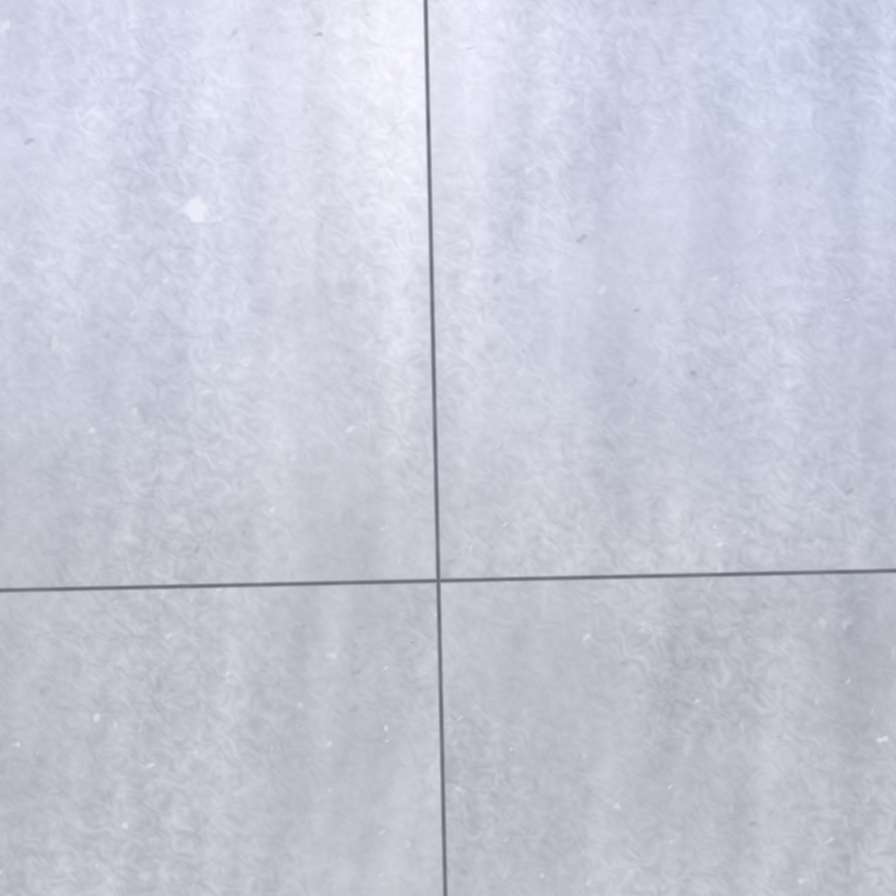
Give the GLSL for this texture, as a three.js fragment shader.

```glsl
// Four pale blue-grey stone tiles meeting at thin, slightly skewed dark joints.
varying vec2 vUv;

#define JOINT_ORIGIN vec2(0.497, 0.341)
#define JOINT_SKEW 0.022
#define JOINT_HALF_WIDTH 0.0021
#define JOINT_SOFTNESS 0.0021
#define STREAK_STRENGTH 0.070
#define CLOUD_STRENGTH 0.045
#define GRAIN_STRENGTH 0.095
#define CHIP_CELLS 34.0
#define CHIP_DENSITY 0.42

const vec3 STONE_LOW = vec3(0.742, 0.748, 0.785);
const vec3 STONE_HIGH = vec3(0.825, 0.843, 0.915);
const vec3 SHEEN = vec3(0.090, 0.070, 0.050);
const vec3 JOINT_COLOR = vec3(0.410, 0.418, 0.460);
const vec3 PALE_CHIP = vec3(0.930, 0.938, 0.975);
const vec3 DARK_CHIP = vec3(0.570, 0.580, 0.620);

vec2 hash2(vec2 p) {
  vec3 q = fract(p.xyx * vec3(0.1031, 0.1030, 0.0973));
  q += dot(q, q.yzx + 33.33);
  return fract((q.xx + q.yz) * q.zy);
}

mat2 rotation(float angle) {
  float c = cos(angle), s = sin(angle);
  return mat2(c, s, -s, c);
}

float cornerSlope(vec2 cell, vec2 corner, vec2 f) {
  float angle = 6.2832 * hash2(cell + corner).x;
  return dot(vec2(cos(angle), sin(angle)), f - corner);
}

// Gradient noise, roughly -0.7 to 0.7
float noise(vec2 p) {
  vec2 i = floor(p), f = fract(p);
  vec2 u = f * f * f * (f * (f * 6.0 - 15.0) + 10.0);
  vec2 e = vec2(1.0, 0.0);
  return mix(mix(cornerSlope(i, e.yy, f), cornerSlope(i, e.xy, f), u.x),
             mix(cornerSlope(i, e.yx, f), cornerSlope(i, e.xx, f), u.x), u.y);
}

float fbm(vec2 p) {
  float sum = 0.0, amplitude = 0.6;
  for (int i = 0; i < 3; i++) {
    sum += amplitude * noise(p);
    p = rotation(0.6) * p * 2.03 + 17.0;
    amplitude *= 0.6;
  }
  return sum;
}

// Scattered soft mineral flecks: x = pale coverage, y = dark coverage
vec2 chips(vec2 p) {
  vec2 g = p * CHIP_CELLS, cover = vec2(0.0);
  float ragged = 0.22 * noise(g * 4.0);
  for (int j = -1; j <= 1; j++) {
    for (int i = -1; i <= 1; i++) {
      vec2 cell = floor(g) + vec2(float(i), float(j));
      vec2 place = hash2(cell + 51.0), kind = hash2(cell + 93.0);
      vec2 d = rotation(0.9 + 2.0 * place.x) * (g - cell - place);
      d.y *= 1.0 + 1.5 * place.y;
      float radius = mix(0.05, 0.20, kind.y * kind.y);
      float mask = 1.0 - smoothstep(-0.12, 0.12, length(d) + ragged - radius);
      mask *= step(kind.x, CHIP_DENSITY);
      float pale = step(kind.x, CHIP_DENSITY * 0.65);
      cover = max(cover, mask * vec2(pale, 1.0 - pale) * mix(0.12, 0.65, place.x * place.x));
    }
  }
  return cover;
}

void main() {
  // Skewed tile frame and a separate stone pattern for each tile
  vec2 p = vUv - JOINT_ORIGIN + JOINT_SKEW * vec2(vUv.y, -vUv.x);
  vec2 tile = step(0.0, p);
  vec2 q = p + tile * vec2(7.3, 11.9) + 20.0;

  // Uneven daylight, cool at the top with a warm sheen beside the joint
  vec3 color = mix(STONE_LOW, STONE_HIGH, smoothstep(0.15, 0.95, vUv.y));
  vec2 glow = (vUv - vec2(0.42, 0.96)) / vec2(0.15, 0.35);
  color += SHEEN * exp(-dot(glow, glow));
  color -= vec3(0.050, 0.043, 0.025) * smoothstep(0.6, 1.0, vUv.x) * vUv.y;

  // Vertical veins, leaning more in the lower tiles
  float lean = mix(0.14, 0.03, tile.y);
  vec2 vein = vec2(q.x - lean * p.y, q.y);
  float streak = noise(vein * vec2(11.0, 1.3)) + 0.6 * noise(vein * vec2(32.0, 3.2) + 9.0);
  color += STREAK_STRENGTH * streak * vec3(1.0, 0.98, 0.90);
  color += CLOUD_STRENGTH * fbm(q * 7.0);

  // Mottled grain with a faint diagonal lay, stronger in some patches
  vec2 warp = vec2(noise(q * 38.0), noise(q * 38.0 + 40.0));
  vec2 g = rotation(0.65) * (q + 0.010 * warp);
  float patches = smoothstep(-0.45, 0.45, noise(q * 5.0 + 3.0));
  float grain = 0.9 * fbm(g * vec2(48.0, 64.0)) + 0.5 * noise(g * vec2(105.0, 150.0) + 30.0);
  color += GRAIN_STRENGTH * grain * mix(0.45, 1.0, patches);

  // Small flecks and one large pale inclusion
  vec2 cover = chips(q);
  color = mix(color, PALE_CHIP, cover.x);
  color = mix(color, DARK_CHIP, cover.y * 0.65);
  float inclusion = length(vUv - vec2(0.218, 0.765)) + 0.008 * noise(vUv * 70.0);
  color = mix(color, PALE_CHIP, 0.9 * (1.0 - smoothstep(0.009, 0.016, inclusion)));

  // Thin soft joints
  vec2 dist = abs(p);
  float joint = 1.0 - smoothstep(JOINT_HALF_WIDTH - JOINT_SOFTNESS,
                                 JOINT_HALF_WIDTH + JOINT_SOFTNESS, min(dist.x, dist.y));
  color = mix(color, JOINT_COLOR, joint * (0.95 + 0.15 * noise(vUv * 40.0)));

  gl_FragColor = vec4(clamp(color, 0.0, 1.0), 1.0);
}
```
